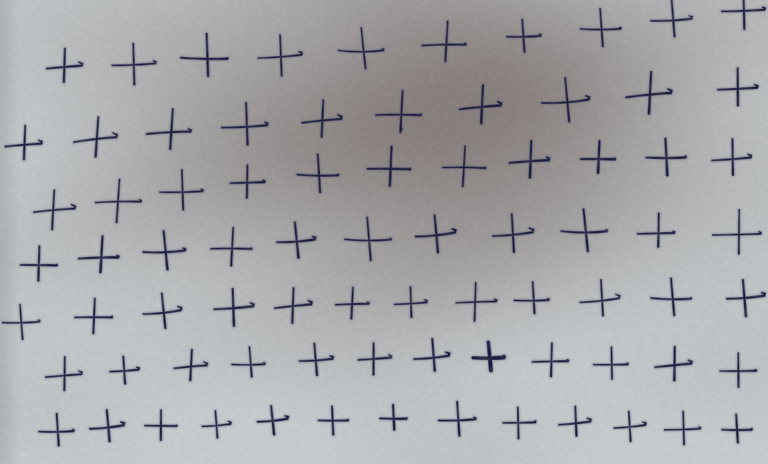
Reproduce this pattern procedurally as a Shadertoy shader.

```glsl
// Seven uneven rows of hand-drawn blue pen crosses on softly shadowed paper.
// Each row is a curve with evenly stepped marks; hashes vary size, tilt and hook.
// Units: the canvas is 100 wide, with the origin at the lower left.

const float PI = 3.14159265;
const int ROWS = 7;

// Per row: first x, last x, sideways bow, sideways wave
const vec4 SPAN[ROWS] = vec4[ROWS](
    vec4(8.5, 96.6, 0.0, -1.4), vec4(3.4, 95.8, -2.6, 0.0),
    vec4(6.8, 95.6, -0.4, -0.7), vec4(5.2, 96.0, -2.7, 0.0),
    vec4(3.1, 96.9, 0.0, 1.5), vec4(8.1, 96.0, 0.4, 0.5),
    vec4(7.2, 95.7, 0.0, -1.2));

// Per row: left height, right height, upward bow
const vec3 RISE[ROWS] = vec3[ROWS](
    vec3(51.6, 59.0, -1.0), vec3(41.5, 48.7, 0.0), vec3(33.2, 39.7, 1.8),
    vec3(25.8, 30.1, 1.3), vec3(18.6, 21.4, 1.0), vec3(11.6, 12.2, 1.8),
    vec3(4.2, 4.3, 1.4));

vec2 hash22(vec2 p) {
    vec3 q = fract(p.xyx * vec3(0.1031, 0.1030, 0.0973));
    q += dot(q, q.yzx + 33.33);
    return fract((q.xx + q.yz) * q.zy);
}

vec2 rotate(vec2 p, float a) {
    float c = cos(a), s = sin(a);
    return vec2(c * p.x + s * p.y, c * p.y - s * p.x);
}

// Distance to a pen stroke whose half width changes from wa to wb
float stroke(vec2 p, vec2 a, vec2 b, float wa, float wb) {
    vec2 ab = b - a;
    float t = clamp(dot(p - a, ab) / dot(ab, ab), 0.0, 1.0);
    return length(p - a - ab * t) - mix(wa, wb, t);
}

// Distance to the nearest of the scattered cell points
float cellNoise(vec2 p) {
    vec2 cell = floor(p);
    float d = 2.0;
    for (int j = -1; j <= 1; j++)
        for (int i = -1; i <= 1; i++) {
            vec2 c = cell + vec2(i, j);
            d = min(d, length(c + hash22(c) - p));
        }
    return d;
}

vec2 markCentre(vec4 span, vec3 rise, float t) {
    float bow = sin(PI * t);
    return vec2(mix(span.x, span.y, t) + span.z * bow + span.w * sin(2.0 * PI * t),
                mix(rise.x, rise.y, t) + rise.z * bow);
}

// One cross: a vertical stroke and a bowed bar ending in a small hook
float penCross(vec2 p, vec2 id, float size, float width) {
    vec2 r = hash22(id + 7.0), s = hash22(id + 41.0);
    vec2 v = rotate(p, 0.18 * (r.x - 0.5) + 0.02);
    float upright = stroke(v, vec2(0.0, 2.75 + 0.6 * (s.x - 0.5)) * size,
                           vec2(0.0, -2.25 - 0.6 * (r.y - 0.5)) * size,
                           width * 0.8, width);

    vec2 h = rotate(p, 0.05 + 0.13 * (s.y - 0.5));
    h.y -= 0.03 * (r.x - 0.3) * h.x * h.x;
    vec2 tip = vec2(2.55 + 0.5 * (r.y - 0.5), 0.0) * size;
    float bar = stroke(h, vec2(-2.8 - 0.9 * (s.x - 0.5), 0.0) * size, tip,
                       width * 0.75, width);

    float curl = size * mix(0.15, 1.0, s.y);
    vec2 bend = tip + vec2(0.12, 0.32) * curl;
    float hook = min(stroke(h, tip, bend, width, width),
                     stroke(h, bend, bend + vec2(-0.5, 0.3) * curl, width, width * 0.6));
    return min(min(upright, bar), hook);
}

float inkDistance(vec2 p) {
    float d = 10.0;
    for (int row = 0; row < ROWS; row++) {
        int count = 10 + row / 2;
        float rowSize = 1.0 - 0.25 * smoothstep(3.0, 6.0, float(row));
        for (int i = 0; i < count; i++) {
            vec2 id = vec2(i, row);
            vec2 r = hash22(id + 19.0);
            vec2 q = p - markCentre(SPAN[row], RISE[row], float(i) / float(count - 1));
            q -= (r - 0.5) * vec2(0.7, 0.5);
            if (dot(q, q) > 30.0) continue;
            // A single mark is small and gone over twice
            bool heavy = row == 5 && i == 7;
            float size = heavy ? 0.72 : rowSize * mix(0.88, 1.1, r.x);
            float width = heavy ? 0.27 : mix(0.125, 0.17, r.y);
            d = min(d, penCross(q, id, size, width));
        }
    }
    // Stray pen dot
    return min(d, length(p - vec2(52.2, 43.6)) - 0.2);
}

vec3 paperColour(vec2 p) {
    // Warm shadow across the upper middle, with slow uneven light
    vec2 q = rotate(p - vec2(56.0, 45.0), 0.12) / vec2(37.0, 23.0);
    float shade = exp(-dot(q, q));
    shade += 0.04 * sin(p.x * 0.13 + 1.5 * sin(p.y * 0.11)) + 0.03 * sin(p.y * 0.27 - p.x * 0.08);
    vec3 paper = mix(vec3(0.77, 0.79, 0.80), vec3(0.53, 0.50, 0.49), clamp(shade, 0.0, 1.0));
    paper *= 1.0 - 0.09 * smoothstep(3.0, 0.0, p.x);
    return paper + 0.025 * (cellNoise(p * 1.6) - 0.5);
}

void mainImage(out vec4 fragColor, in vec2 fragCoord) {
    float unit = 100.0 / iResolution.x;
    vec2 p = fragCoord * unit;
    float soft = max(0.12, 0.75 * unit);
    float d = inkDistance(p);

    vec3 colour = paperColour(p);
    colour = mix(colour, vec3(0.32, 0.33, 0.46), 0.22 * smoothstep(0.4, 0.0, d));
    float pressure = 0.93 + 0.07 * sin(p.x * 2.1 + 2.0 * sin(p.y * 1.7));
    colour = mix(colour, vec3(0.10, 0.10, 0.23), pressure * smoothstep(soft, -soft, d));
    fragColor = vec4(colour, 1.0);
}
```
